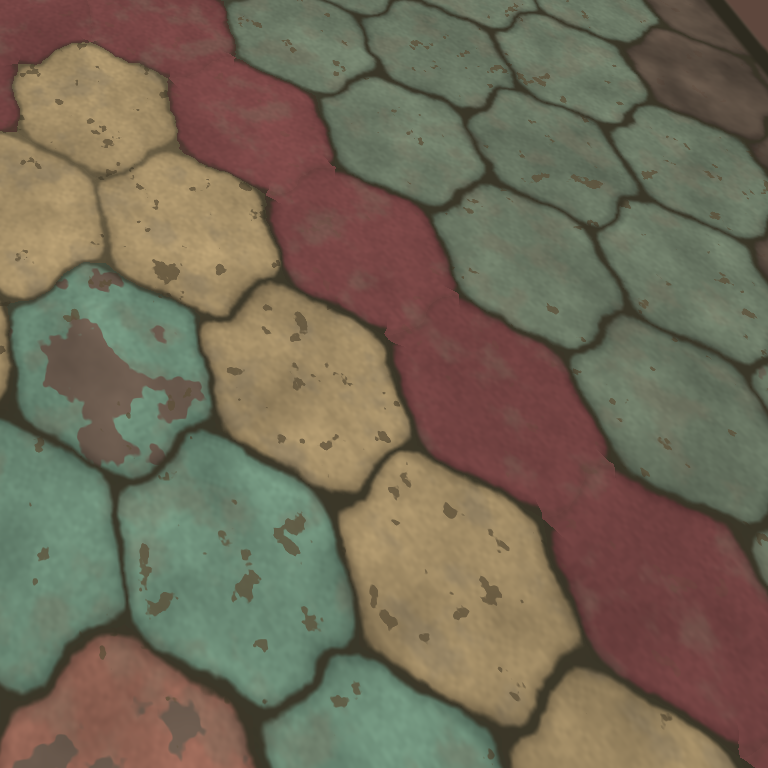
Give the GLSL for this texture, as a Shadertoy shader.

```glsl
// Worn hexagonal paving in concentric coloured rings, seen in perspective.
// A projective map turns the canvas into a hexagonal lattice; each tile is a
// rounded cell with S-curved edges, shaded with noise, pits and worn patches.

const float ROW = 0.8660254;
const vec3 GREY_GREEN = vec3(0.41, 0.46, 0.385);
const vec3 RED = vec3(0.455, 0.265, 0.26);
const vec3 YELLOW = vec3(0.63, 0.545, 0.395);
const vec3 TEAL = vec3(0.41, 0.53, 0.45);
const vec3 PINK = vec3(0.56, 0.38, 0.32);
const vec3 BARE = vec3(0.42, 0.355, 0.305);
const vec3 PIT = vec3(0.36, 0.31, 0.22);
const vec3 GROUT = vec3(0.22, 0.205, 0.15);

float hash(vec2 cell) {
    uvec2 n = uvec2(ivec2(cell) + 4096) * uvec2(1597u, 3571u);
    uint h = (n.x ^ (n.y << 7)) * 26699u;
    h = (h ^ (h >> 15)) * 48271u;
    h ^= h >> 13;
    return float(h & 65535u) / 65535.0;
}

float noise(vec2 p) {
    vec2 c = floor(p), f = fract(p);
    f = f * f * (3.0 - 2.0 * f);
    return mix(mix(hash(c), hash(c + vec2(1, 0)), f.x),
               mix(hash(c + vec2(0, 1)), hash(c + vec2(1, 1)), f.x), f.y);
}

float fbm(vec2 p) {
    float sum = 0.0, gain = 0.533;
    for (int k = 0; k < 4; k++) {
        sum += gain * noise(p);
        p = mat2(1.6, 1.2, -1.2, 1.6) * p + 7.3;
        gain *= 0.5;
    }
    return sum;
}

// Canvas point to lattice indices, inverting the perspective.
vec2 toLattice(vec2 p) {
    const vec2 origin = vec2(0.1237, 0.8633);
    const vec2 alongI = vec2(0.097, -0.2296), alongJ = vec2(0.1081, 0.2168);
    return inverse(mat2(alongI + 0.10 * p, alongJ - 0.11 * p)) * (p - origin);
}

vec2 toPlane(vec2 a) { return vec2(a.x - 0.5 * a.y, ROW * a.y); }
vec2 toAxial(vec2 q) { return vec2(q.x + 0.5 * q.y / ROW, q.y / ROW); }

float smoothMin(float a, float b, float k) {
    float h = max(k - abs(a - b), 0.0) / k;
    return min(a, b) - 0.25 * k * h * h;
}

// Inner distance to the tile edge (x) and offset of the tile beyond it (yz).
vec3 tileEdge(vec2 q) {
    float d = 1.0, nearest = 1.0;
    vec2 across = vec2(0);
    for (int k = 0; k < 6; k++) {
        float angle = float(k) * 1.0471976;
        vec2 dir = vec2(cos(angle), sin(angle));
        float t = clamp(dot(q, vec2(-dir.y, dir.x)), -0.289, 0.289);
        float bend = (k % 3 == 0 ? 0.036 : 0.012) * sin(10.88 * t);
        float e = 0.5 - bend - dot(q, dir);
        if (e < nearest) { nearest = e; across = round(toAxial(dir)); }
        d = smoothMin(d, e, 0.09);
    }
    return vec3(d, across);
}

float ringOf(vec2 id) { return min(id.x, -id.y); }

vec3 ringColor(float ring) {
    if (ring < -1.5) return GREY_GREEN;
    if (ring < -0.5) return RED;
    if (ring < 0.5) return YELLOW;
    return ring < 1.5 ? TEAL : PINK;
}

vec3 tileColor(vec2 id, vec2 q, float d) {
    float ring = ringOf(id), tone = hash(id + 31.0);
    float isRed = step(abs(ring + 1.0), 0.5);
    vec3 col = ringColor(ring) * (0.94 + 0.12 * tone);
    // Mottling and fine grain
    float cloud = fbm(q * 4.0 + 11.0);
    col *= 1.0 + (0.36 - 0.16 * isRed) * (cloud - 0.5);
    col = mix(col, vec3(0.47, 0.43, 0.36), 0.35 * smoothstep(0.5, 0.8, fbm(q * 6.0 + 40.0)));
    col *= 0.96 + 0.08 * noise(q * 45.0);
    // Bare patches, mostly on the corner tile of each ring
    bool corner = id.x == -id.y && id.x > 0.5;
    float worn = corner ? 1.0 : 0.6 * step(0.88, tone) * (1.0 - isRed);
    float patchMask = smoothstep(0.0, 0.05, fbm(q * 5.5 + 3.0) - 0.56 + 0.6 * (d - 0.2));
    col = mix(col, BARE * (0.85 + 0.3 * cloud), worn * patchMask);
    // Small pits, more frequent on yellow
    float threshold = ring == 0.0 ? 0.70 : 0.75;
    float pits = smoothstep(threshold, threshold + 0.04, fbm(q * 10.0 + 23.0));
    col = mix(col, PIT, 0.75 * pits * (1.0 - 0.8 * isRed));
    // Dirty tiles at the far rim
    float dirt = step(8.5, id.x + id.y);
    return mix(col, vec3(0.33, 0.27, 0.23) * (0.7 + 0.6 * cloud), 0.9 * dirt);
}

void mainImage(out vec4 fragColor, in vec2 fragCoord) {
    vec2 p = fragCoord / iResolution.xy;
    vec2 q = toPlane(toLattice(p));
    vec2 wobble = vec2(fbm(q * 7.0), fbm(q * 7.0 + 50.0)) - 0.5;
    vec2 warped = q + 0.07 * wobble;

    // Tile that contains the point
    vec2 base = round(toAxial(warped)), id = base;
    vec3 edge = vec3(-9.0, 0.0, 0.0);
    for (int k = 0; k < 9; k++) {
        vec2 candidate = base + vec2(k % 3 - 1, k / 3 - 1);
        vec3 e = tileEdge(warped - toPlane(candidate));
        if (e.x > edge.x) { edge = e; id = candidate; }
    }
    vec3 col = tileColor(id, q, edge.x);

    // Grout, faint between red tiles and near the upper left
    float redSeam = step(abs(ringOf(id) + 1.0) + abs(ringOf(id + edge.yz) + 1.0), 0.5);
    float strength = mix(0.45, 0.95, smoothstep(0.1, 0.4, distance(p, vec2(0.1, 0.87))));
    strength *= mix(1.0, 0.12, redSeam);
    float width = 0.009 + 0.018 * noise(q * 5.0 + 70.0);
    float soft = fwidth(edge.x) + 0.008;
    col *= 1.0 - 0.25 * strength * (1.0 - smoothstep(0.0, 0.08, edge.x));
    col = mix(col, GROUT, strength * (1.0 - smoothstep(width - soft, width + soft, edge.x)));

    // Brown kerb behind a dark gap in the far corner
    float kerb = dot(p, vec2(0.775, 0.63)) - 1.3515;
    col = mix(col, GROUT * 0.8, 1.0 - smoothstep(0.006, 0.014, abs(kerb)));
    col = mix(col, vec3(0.37, 0.28, 0.24), smoothstep(0.008, 0.014, kerb));
    fragColor = vec4(col, 1.0);
}
```
